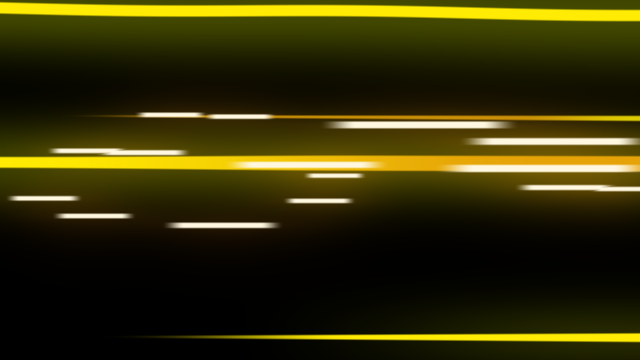
Give the GLSL for this background, as a WebGL 2 fragment shader.

```glsl
#version 300 es
precision highp float;
// Horizontal light streaks on black: four tapering yellow bands with olive halos,
// and a loop of short white dashes, each with a warm amber glow.
// Positions are fractions of the canvas, origin at the lower left.
uniform vec2 u_resolution;
out vec4 outColor;

const vec3 OLIVE  = vec3(0.92, 1.00, 0.00);
const vec3 AMBER  = vec3(1.00, 0.52, 0.03);
const vec3 YELLOW = vec3(1.00, 0.92, 0.01);
const vec3 GOLD   = vec3(0.90, 0.64, 0.03);
const vec3 WHITE  = vec3(1.00, 0.97, 0.88);

// Dashes: centre x, centre y, half length
const int DASH_COUNT = 15;
const vec3 DASHES[DASH_COUNT] = vec3[DASH_COUNT](
  vec3(0.267, 0.681, 0.055), vec3(0.375, 0.676, 0.055), vec3(0.655, 0.653, 0.150),
  vec3(0.868, 0.607, 0.145), vec3(0.137, 0.581, 0.062), vec3(0.224, 0.576, 0.072),
  vec3(0.479, 0.542, 0.125), vec3(0.850, 0.532, 0.165), vec3(0.523, 0.512, 0.048),
  vec3(0.499, 0.442, 0.055), vec3(0.069, 0.449, 0.058), vec3(0.147, 0.400, 0.063),
  vec3(0.348, 0.374, 0.091), vec3(0.885, 0.479, 0.078), vec3(0.974, 0.475, 0.052));

// Coverage of a soft-edged strip at distance d from its centre line
float strip(float d, float halfWidth, float soft) {
  return 1.0 - smoothstep(halfWidth - soft, halfWidth + soft, abs(d));
}

// Bell-shaped falloff
float bell(float d, float width) {
  float t = d / width;
  return exp(-t * t);
}

// White core of a dash, fading out toward both ends
float dashCore(vec2 p, vec3 dash, float soft) {
  float halfWidth = 0.0042 + 0.035 * dash.z;
  float ends = 1.0 - smoothstep(0.65, 1.05, abs(p.x - dash.x) / dash.z);
  return ends * strip(p.y - dash.y, halfWidth, soft);
}

// Amber glow of a dash; longer dashes shine more
float dashGlow(vec2 p, vec3 dash) {
  float strength = 0.06 + 1.0 * dash.z;
  float across = exp(-abs(p.y - dash.y) / 0.055);
  return strength * across * bell(p.x - dash.x, 0.03 + dash.z);
}

void main() {
  vec2 p = gl_FragCoord.xy / u_resolution;
  float soft = max(0.0035, 0.75 / u_resolution.y);

  // Centre lines of the bands, slightly sloped
  float topY = mix(0.977, 0.959, p.x) + 0.003 * sin(9.0 * p.x - 3.5);
  float middleY = mix(0.549, 0.545, p.x);
  float thinY = mix(0.679, 0.671, p.x);
  float bottomY = mix(0.065, 0.062, p.x);

  // Olive halos
  float bottomFade = smoothstep(0.35, 0.95, p.x);
  float halo = 0.29 * bell(p.y - topY, 0.125 + 0.025 * p.x)
             + 0.24 * bell(p.y - middleY, 0.115)
             + 0.16 * bottomFade * bell(p.y - bottomY, 0.105);
  vec3 color = OLIVE * halo;

  // Amber glows and dash cores
  float glow = 0.0;
  float core = 0.0;
  for (int i = 0; i < DASH_COUNT; i++) {
    glow += dashGlow(p, DASHES[i]);
    core = max(core, dashCore(p, DASHES[i], soft));
  }
  color += AMBER * 0.75 * (1.0 - exp(-1.25 * glow));

  // Bands, widening toward the right
  float topBand = strip(p.y - topY, 0.0155, soft);
  float middleBand = strip(p.y - middleY, mix(0.015, 0.021, smoothstep(0.0, 0.6, p.x)), soft);
  float thinBand = strip(p.y - thinY, mix(0.001, 0.007, p.x), soft)
                 * smoothstep(0.09, 0.30, p.x);
  float bottomBand = strip(p.y - bottomY, mix(0.0, 0.012, p.x), soft)
                   * smoothstep(0.15, 0.55, p.x);
  color = mix(color, YELLOW, max(topBand, bottomBand));
  color = mix(color, mix(YELLOW, GOLD, smoothstep(0.0, 0.85, p.x)), middleBand);
  color = mix(color, mix(GOLD, YELLOW, smoothstep(0.8, 1.0, p.x)), 0.85 * thinBand);

  // Dashes lie over everything
  color = mix(color, WHITE, core);
  outColor = vec4(clamp(color, 0.0, 1.0), 1.0);
}
```
